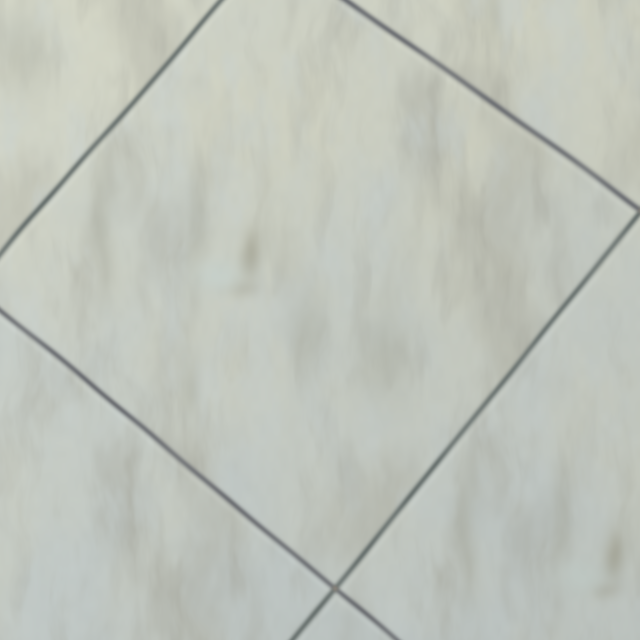
Reproduce this texture procedurally as a Shadertoy shader.

```glsl
// Pale streaked stone tiles laid diagonally in slight perspective, with thin dark joints.

float hash(vec2 p) {
    vec3 q = fract(p.xyx * 0.1031);
    q += dot(q, q.yzx + 33.33);
    return fract((q.x + q.y) * q.z);
}

float noise(vec2 p) {
    vec2 cell = floor(p), f = fract(p);
    f = f * f * (3.0 - 2.0 * f);
    return mix(mix(hash(cell), hash(cell + vec2(1, 0)), f.x),
               mix(hash(cell + vec2(0, 1)), hash(cell + vec2(1, 1)), f.x), f.y);
}

float fbm(vec2 p) {
    float sum = 0.0, amp = 0.53;
    for (int i = 0; i < 4; i++) {
        sum += amp * noise(p);
        p = p * 2.03 + 17.3;
        amp *= 0.5;
    }
    return sum;
}

// Soft elliptical spot, 1 at its centre
float spot(vec2 p, vec2 centre, vec2 radius) {
    vec2 d = (p - centre) / radius;
    return exp(-dot(d, d));
}

// Printed stone, the same on each tile; p is relative to the tile
vec3 stone(vec2 p, vec2 canvas) {
    p += 0.018 * (vec2(noise(p * 14.0 + 40.0), noise(p * 14.0 + 80.0)) - 0.5);

    // Cream clouds over a cool ground
    float warmth = fbm(p * vec2(8.0, 5.0) + 30.0) - 0.5;
    warmth = clamp(0.45 + 1.2 * warmth + 0.85 * (canvas.y - 0.5), 0.0, 1.0);
    vec3 color = mix(vec3(0.755, 0.785, 0.775), vec3(0.797, 0.805, 0.745), warmth);

    // Short vertical veins, cool and warm, broad and narrow
    float broad = smoothstep(0.4, 0.8, fbm(p * vec2(15.0, 5.0) + 71.0));
    float narrow = smoothstep(0.48, 0.85, fbm(p * vec2(32.0, 9.0) + 12.0));
    float pale = smoothstep(0.5, 0.85, fbm(p * vec2(22.0, 10.0) + 151.0));
    color = mix(color, vec3(0.665, 0.67, 0.63), 0.42 * broad + 0.3 * narrow);
    color = mix(color, vec3(0.77, 0.80, 0.79), 0.5 * pale);

    // Long stains, a dark notch and the pale blue blot beside it
    float stain = spot(p, vec2(0.165, 0.65), vec2(0.017, 0.11))
                + spot(p, vec2(0.305, 0.65), vec2(0.016, 0.08))
                + spot(p, vec2(0.48, 0.48), vec2(0.026, 0.07))
                + spot(p, vec2(0.30, 0.39), vec2(0.015, 0.05))
                + spot(p, vec2(0.60, 0.45), vec2(0.04, 0.07));
    color = mix(color, vec3(0.66, 0.67, 0.62), 0.42 * min(stain, 1.0));
    color = mix(color, vec3(0.785, 0.795, 0.735), 0.5 * spot(p, vec2(0.44, 0.68), vec2(0.05, 0.10)));
    color = mix(color, vec3(0.64, 0.64, 0.58), 0.75 * spot(p, vec2(0.393, 0.60), vec2(0.018, 0.036)));
    color = mix(color, vec3(0.66, 0.66, 0.61), 0.5 * spot(p, vec2(0.38, 0.55), vec2(0.025, 0.015)));
    color = mix(color, vec3(0.77, 0.81, 0.79), 0.8 * spot(p, vec2(0.345, 0.57), vec2(0.035, 0.027)));
    return color;
}

// Joint coverage at signed distance d: a dark core fading into soft shoulders
float joint(float d) {
    return exp(-pow(abs(d) / (0.0044 + 0.2 / iResolution.y), 2.0));
}

void mainImage(out vec4 fragColor, in vec2 fragCoord) {
    vec2 p = fragCoord / iResolution.y;

    // Perspective grid: interpolate between two joints of each direction
    vec2 w = p + 0.005 * (vec2(noise(p * 9.0), noise(p * 9.0 + 50.0)) - 0.5);
    float lower = 0.5156 - 0.831 * w.x, upper = 1.3828 - 0.708 * w.x;
    float left = 0.349 - 0.879 * (1.0 - w.y), right = 1.2703 - 0.8125 * (1.0 - w.y);
    vec2 span = vec2(upper - lower, right - left);
    vec2 grid = (w - vec2(left, lower)).yx / span;
    vec2 tile = floor(grid);

    // Shift the stone print by whole tiles, then shade the floor
    vec2 local = p - tile.x * vec2(0.474, 0.583) - tile.y * vec2(0.568, -0.471);
    vec3 color = stone(local, p);
    color += 0.01 * (hash(tile + 9.0) - 0.5);
    color *= 1.0 + 0.045 * (p.y - p.x);
    color += 0.010 * (noise(p * vec2(90.0, 55.0)) - 0.5);

    // Joints with a faint light bevel next to them
    vec2 d = (fract(grid + 0.5) - 0.5) * span * vec2(0.78, 0.764);
    float bevel = max(spot(d.xx, vec2(-0.010), vec2(0.006)), spot(d.yy, vec2(0.010), vec2(0.006)));
    color += 0.018 * bevel;
    float falling = joint(d.x), rising = joint(d.y);
    float wear = 0.78 + 0.22 * noise(p * 22.0);
    color = mix(color, vec3(0.43, 0.44, 0.455), falling * wear);
    color = mix(color, vec3(0.41, 0.445, 0.435), rising * wear);
    color = mix(color, vec3(0.56, 0.52, 0.48), 0.7 * falling * rising);

    fragColor = vec4(color, 1.0);
}
```
